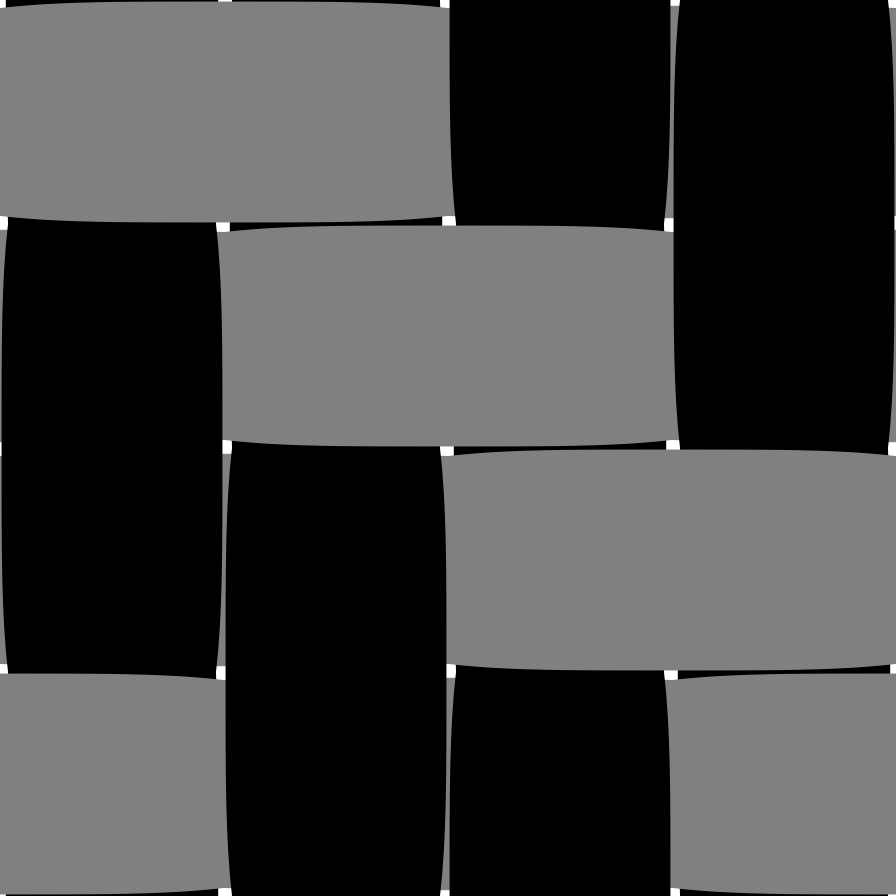
Write a three.js fragment shader that draws this pattern.

```glsl
// A two-over, two-under twill weave of grey weft and black warp on white.
// Each thread swells along its floats and narrows where it changes sides;
// every grid cell then lays the upper thread over the lower one.

varying vec2 vUv;

const float THREADS = 4.0;        // threads across and up: one full repeat
const float PERIOD = 4.0;         // cells in one over-and-under cycle
const float FLOAT_LENGTH = 2.0;   // cells a thread stays on one side

// Half widths, in cells
const float END_HALF = 0.464;
const float OVER_HALF = 0.493;
const float UNDER_HALF = 0.474;

const vec3 GROUND = vec3(1.0);
const vec3 WEFT = vec3(0.5);
const vec3 WARP = vec3(0.0);

// True in the half of the cycle where the thread lies on top
bool isOver(float phase) {
  return mod(phase, PERIOD) < FLOAT_LENGTH;
}

// Half width of a thread: full at the middle of a float, slim at its ends
float halfWidth(float phase) {
  float fromMiddle = mod(phase, FLOAT_LENGTH) - 1.0;
  float squared = fromMiddle * fromMiddle;
  float middleHalf = isOver(phase) ? OVER_HALF : UNDER_HALF;
  return mix(middleHalf, END_HALF, squared * squared);
}

// Smoothed coverage of a thread at an offset from its centre line
float threadCover(float offset, float phase, float pixel) {
  float edge = halfWidth(phase) - abs(offset);
  return clamp(edge / pixel + 0.5, 0.0, 1.0);
}

void main() {
  vec2 grid = vUv * THREADS;
  vec2 pixel = max(fwidth(grid), vec2(0.00001));
  vec2 cell = floor(grid);
  vec2 offset = grid - cell - 0.5;

  // Each neighbouring thread is shifted by one cell; warp opposes weft
  float weftPhase = grid.x + cell.y + 1.0;
  float warpPhase = grid.y + cell.x + 1.0 + FLOAT_LENGTH;

  float weft = threadCover(offset.y, weftPhase, pixel.y);
  float warp = threadCover(offset.x, warpPhase, pixel.x);

  // Lower thread first, upper thread last
  vec3 weftOnTop = mix(mix(GROUND, WARP, warp), WEFT, weft);
  vec3 warpOnTop = mix(mix(GROUND, WEFT, weft), WARP, warp);
  gl_FragColor = vec4(isOver(weftPhase) ? weftOnTop : warpOnTop, 1.0);
}
```
